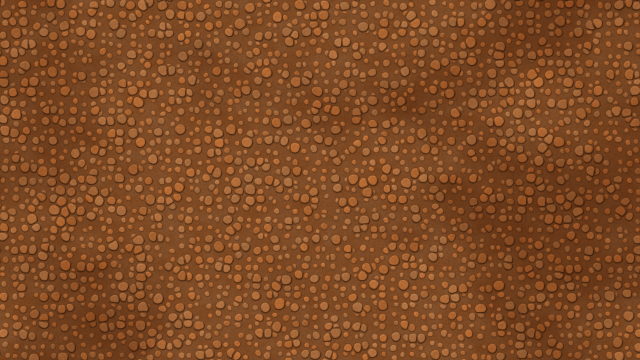
Write a WebGL 1 fragment shader that draws this texture.

```glsl
precision highp float;
uniform vec2 u_resolution;

float hash(vec2 p) {
  vec3 q = fract(vec3(p.xyx) * 0.1031);
  q += dot(q, q.yzx + 33.33);
  return fract((q.x + q.y) * q.z);
}

float noise(vec2 p) {
  vec2 i = floor(p), f = fract(p);
  f = f * f * (3.0 - 2.0 * f);
  return mix(mix(hash(i), hash(i + vec2(1.0, 0.0)), f.x),
             mix(hash(i + vec2(0.0, 1.0)), hash(i + 1.0), f.x), f.y);
}

float fbm(vec2 p) {
  float sum = 0.0, amp = 0.5;
  for (int i = 0; i < 4; i++) {
    sum += amp * noise(p);
    p = p * 2.03 + 17.1;
    amp *= 0.5;
  }
  return sum;
}

// Pebble centre in xy, radius in z
vec3 pebble(vec2 cell) {
  vec2 jitter = vec2(hash(cell + 11.3), hash(cell + 47.9)) - 0.5;
  float size = hash(cell + 83.1);
  return vec3(cell + 0.5 + 0.62 * jitter, mix(0.3, 0.62, size * size));
}

void main() {
  vec2 p = gl_FragCoord.xy / u_resolution.y;
  float scale = 37.0;
  float aa = scale / u_resolution.y;
  vec2 q = p * scale;
  q += 0.16 * (vec2(noise(q * 1.3), noise(q * 1.3 + 31.0)) - 0.5);
  vec2 base = floor(q);

  // Nearest pebble, weighted by its radius
  vec3 nearest = vec3(0.0);
  vec2 id = base;
  float best = 100.0;
  for (int y = -2; y <= 2; y++) {
    for (int x = -2; x <= 2; x++) {
      vec2 cell = base + vec2(float(x), float(y));
      vec3 s = pebble(cell);
      vec2 d = q - s.xy;
      float power = dot(d, d) - s.z * s.z;
      if (power < best) {
        best = power;
        nearest = s;
        id = cell;
      }
    }
  }

  // Depth inside the pebble: its circle cut by the borders to its neighbours
  vec2 offset = q - nearest.xy;
  float depth = nearest.z - length(offset);
  for (int y = -2; y <= 2; y++) {
    for (int x = -2; x <= 2; x++) {
      vec3 s = pebble(base + vec2(float(x), float(y)));
      vec2 d = q - s.xy;
      float gap = distance(s.xy, nearest.xy);
      if (gap > 0.001) {
        float border = (dot(d, d) - s.z * s.z - best) / (2.0 * gap);
        float h = max(0.12 - abs(depth - border), 0.0) / 0.12;
        depth = min(depth, border) - h * h * 0.03;
      }
    }
  }

  // Pebble tops over earthy gaps
  float tint = hash(id + 5.7);
  float mottle = fbm(p * vec2(24.0, 30.0));
  vec3 top = mix(vec3(0.67, 0.39, 0.185), vec3(0.645, 0.42, 0.245),
                 smoothstep(0.25, 0.75, 0.5 * tint + 0.55 * mottle));
  top *= 0.94 + 0.12 * hash(id + 23.0);
  vec3 ground = mix(vec3(0.47, 0.26, 0.11), vec3(0.5, 0.32, 0.185), mottle);
  float cover = smoothstep(0.07 - 0.5 * aa, 0.07 + 0.7 * aa, depth);
  vec3 color = mix(ground, top, cover);

  // Shaded lower rim and lit upper rim, strongest on large pebbles
  float facing = dot(offset / max(length(offset), 0.001), vec2(-0.45, 0.89));
  float rim = exp(-pow((depth - 0.04) / 0.085, 2.0));
  float large = smoothstep(0.34, 0.56, nearest.z);
  float shade = smoothstep(0.5, -0.7, facing) * mix(0.3, 0.75, large);
  color = mix(color, vec3(0.29, 0.16, 0.07), rim * (shade + 0.15 * large));
  float lit = exp(-pow((depth - 0.15) / 0.08, 2.0)) * smoothstep(0.1, 0.9, facing);
  color += 0.05 * lit * vec3(1.0, 0.85, 0.6);

  // Broad dark stains and fine grain
  float stain = smoothstep(0.42, 0.72, fbm(p * vec2(2.2, 3.2) + 4.6));
  color *= mix(vec3(1.02), vec3(0.83, 0.75, 0.65), stain);
  color *= 0.95 + 0.1 * noise(p * 260.0);
  gl_FragColor = vec4(color, 1.0);
}
```
